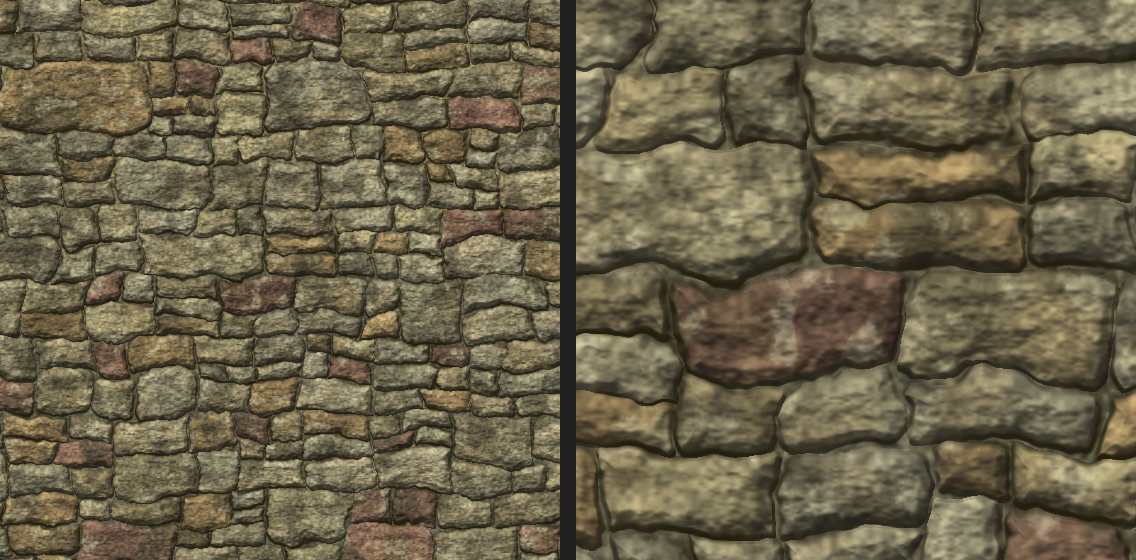
Left, the full canvas; right, a detail of the centre.
Write a WebGL 2 fragment shader that draws this texture.

```glsl
#version 300 es
precision highp float;
// Weathered rubble wall: uneven sandstone blocks bedded in earthy mortar.
uniform vec2 u_resolution;
out vec4 fragColor;

const float COURSES = 8.0;
const float BLOCKS = 3.1;
const vec3 OLIVE = vec3(0.49, 0.455, 0.33);
const vec3 GREY = vec3(0.47, 0.455, 0.37);
const vec3 OCHRE = vec3(0.48, 0.41, 0.28);
const vec3 RED = vec3(0.44, 0.345, 0.28);
const vec3 STAIN = vec3(0.27, 0.255, 0.195);
const vec3 LICHEN = vec3(0.63, 0.61, 0.49);
const vec3 CREVICE = vec3(0.13, 0.11, 0.05);

struct Stone { float dist; uint seed; };

uint hash(uint x) {
  x ^= x >> 16; x *= 0x7feb352du;
  x ^= x >> 15; x *= 0x846ca68bu;
  return x ^ (x >> 16);
}

float unit(uint seed) { return float(hash(seed) & 0xffffu) / 65535.0; }

float lattice(ivec2 c) { return unit(uint(c.x) + hash(uint(c.y))); }

float noise(vec2 p) {
  ivec2 c = ivec2(floor(p));
  vec2 f = fract(p);
  f = f * f * (3.0 - 2.0 * f);
  float low = mix(lattice(c), lattice(c + ivec2(1, 0)), f.x);
  float high = mix(lattice(c + ivec2(0, 1)), lattice(c + ivec2(1, 1)), f.x);
  return mix(low, high, f.y);
}

float fbm(vec2 p, int octaves) {
  float sum = 0.0, total = 0.0, amp = 0.5;
  for (int i = 0; i < octaves; i++) {
    sum += amp * noise(p);
    total += amp;
    amp *= 0.55;
    p = p * 2.03 + vec2(17.3, 9.1);
  }
  return sum / total;
}

// Interval around x between unevenly spaced edges
float edgeAt(int i, uint salt) { return float(i) + 0.5 * (unit(uint(i) + salt) - 0.5); }

vec2 unevenSpan(float x, uint salt, out int cell) {
  cell = int(floor(x));
  if (x < edgeAt(cell, salt)) cell--;
  else if (x >= edgeAt(cell + 1, salt)) cell++;
  return vec2(edgeAt(cell, salt), edgeAt(cell + 1, salt));
}

// Bends the joints so no edge stays straight
vec2 warp(vec2 p) {
  vec2 slow = vec2(fbm(p * 9.0, 2), fbm(p * 9.0 + 31.0, 2)) - 0.5;
  vec2 quick = vec2(fbm(p * 38.0 + 7.0, 3), fbm(p * 38.0 + 53.0, 3)) - 0.5;
  return p + 0.040 * slow + 0.013 * quick;
}

vec2 stoneOffset(uint seed) { return 40.0 * vec2(unit(seed + 7u), unit(seed + 8u)); }

// Splits a course block at random until it has stone proportions
Stone findStone(vec2 p) {
  int row, column;
  vec2 ySpan = unevenSpan(p.y * COURSES, 71u, row) / COURSES;
  uint rowSeed = hash(uint(row) + 913u);
  vec2 xSpan = unevenSpan(p.x * BLOCKS + unit(rowSeed), rowSeed, column);
  xSpan = (xSpan - unit(rowSeed)) / BLOCKS;
  vec2 lo = vec2(xSpan.x, ySpan.x), hi = vec2(xSpan.y, ySpan.y);
  uint seed = hash(rowSeed + uint(column));
  for (int i = 0; i < 6; i++) {
    vec2 size = hi - lo;
    bool wide = size.x > 0.12 && size.x > size.y * mix(1.8, 3.2, unit(seed + 1u));
    bool tall = size.y > mix(0.055, 0.125, unit(seed + 2u));
    if (!wide && !tall) break;
    int axis = wide ? 0 : 1;
    float cut = mix(lo[axis], hi[axis], mix(0.34, 0.66, unit(seed + 3u)));
    bool before = p[axis] < cut;
    if (before) hi[axis] = cut; else lo[axis] = cut;
    seed = hash(seed + (before ? 101u : 211u));
  }
  vec2 halfSize = 0.5 * (hi - lo) - mix(0.0005, 0.003, unit(seed + 4u));
  float tilt = 0.14 * (unit(seed + 5u) - 0.5);
  float radius = min(halfSize.x, halfSize.y) * mix(0.12, 0.5, unit(seed + 6u));
  vec2 q = abs(mat2(1.0, -tilt, tilt, 1.0) * (p - 0.5 * (lo + hi))) - halfSize + radius;
  float dist = length(max(q, 0.0)) + min(max(q.x, q.y), 0.0) - radius;
  float chips = fbm(p * 34.0 + stoneOffset(seed), 3) - 0.5;
  return Stone(dist + 0.012 * chips, seed);
}

float coverage(float dist) { return 1.0 - smoothstep(-0.002, 0.0015, dist); }

float relief(vec2 p, Stone s) {
  float dome = 1.0 - smoothstep(-0.012, 0.002, s.dist);
  float strata = fbm(p * vec2(18.0, 36.0) + stoneOffset(s.seed), 5);
  float grit = fbm(p * 140.0, 2);
  return 0.0085 * dome + mix(0.004 * grit, 0.016 * strata + 0.0022 * grit, coverage(s.dist));
}

vec3 stoneColor(vec2 p, uint seed) {
  vec2 o = stoneOffset(seed);
  float kind = unit(seed + 9u);
  vec3 color = mix(OLIVE, GREY, unit(seed + 10u));
  color = kind < 0.1 ? RED : kind < 0.25 ? OCHRE : color;
  color *= mix(0.86, 1.12, unit(seed + 11u));
  color = mix(color, OCHRE, 0.4 * smoothstep(0.5, 0.7, fbm(p * 17.0 + o.yx, 4)));
  color *= 0.62 + 0.76 * fbm(p * vec2(24.0, 36.0) + o, 5);
  color = mix(color, STAIN, 0.6 * smoothstep(0.53, 0.68, fbm(p * 19.0 - o, 5)));
  return mix(color, LICHEN, 0.5 * smoothstep(0.55, 0.7, fbm(p * 40.0 + o.yx + 5.0, 5)));
}

void main() {
  vec2 p = gl_FragCoord.xy / u_resolution.y;
  Stone s = findStone(warp(p));

  // Slope of the relief, lit from above
  vec2 right = p + vec2(0.002, 0.0), up = p + vec2(0.0, 0.002);
  Stone above = findStone(warp(up));
  float h = relief(p, s);
  vec2 slope = vec2(relief(right, findStone(warp(right))), relief(up, above)) - h;
  vec3 normal = normalize(vec3(-slope / 0.002, 1.0));
  float light = max(dot(normal, normalize(vec3(-0.25, 0.65, 0.75))), 0.0) / 0.73;

  // Mortar, sandy towards the top
  float bed = fbm(p * 6.0 + 80.0, 3);
  vec3 mortar = mix(vec3(0.38, 0.365, 0.285), vec3(0.53, 0.48, 0.35), smoothstep(0.3, 1.0, p.y + bed - 0.5));
  mortar *= 0.65 + 0.7 * fbm(p * 60.0, 3);
  vec3 color = mix(mortar, stoneColor(p, s.seed), coverage(s.dist));
  color *= mix(0.48, 1.06, min(light, 1.4)) * (0.82 + 0.36 * noise(p * 230.0));

  // Open joints, deepest below the overhanging stones
  float joint = exp(-pow((s.dist - 0.001) / 0.0028, 2.0));
  float overhang = smoothstep(-0.0008, 0.0012, s.dist - above.dist);
  float openness = smoothstep(0.35, 0.65, fbm(p * 13.0 + 23.0, 3));
  color = mix(color, CREVICE, joint * mix(0.2, 0.9, openness) * mix(0.6, 1.0, overhang));
  fragColor = vec4(color, 1.0);
}
```
